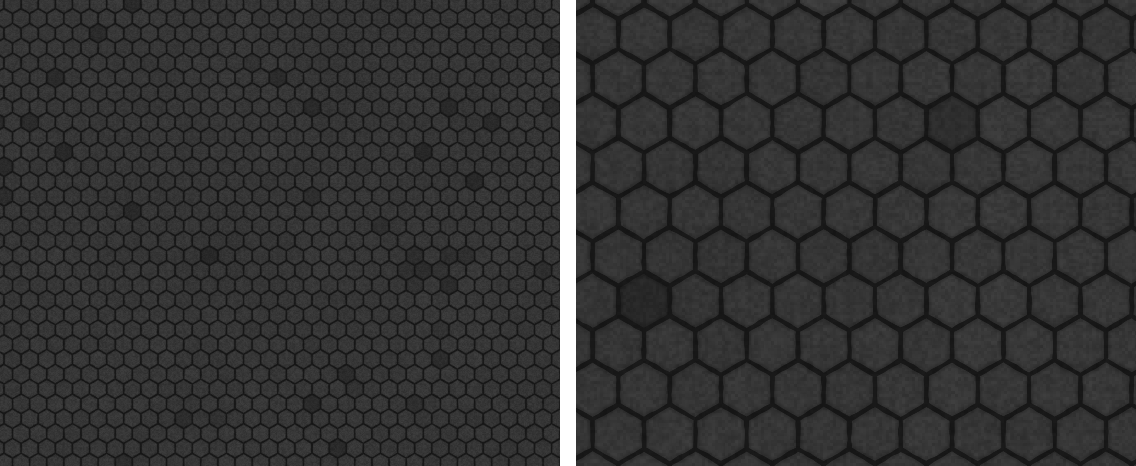
Left: the whole. Right: its middle third, enlarged.
Give the GLSL for this pattern, as a WebGL 1 fragment shader.

```glsl
precision highp float;
// Charcoal honeycomb of small pointy-top tiles parted by dark grooves.
// Each pixel finds its nearest hexagon centre; edge distance draws the groove,
// and hashes add tone shifts, a few stained tiles and a fine surface grain.

uniform vec2 u_resolution;

const float TILES_PER_HEIGHT = 27.23;           // tile widths in the canvas height
const vec2 LATTICE_ORIGIN = vec2(0.732, 1.036); // one tile centre, in tile widths
const vec2 LATTICE_STEP = vec2(1.0, 1.7320508); // one tile across, two rows up
const float GROOVE_HALF_WIDTH = 0.044;
const float BEVEL_WIDTH = 0.085;
const float GRAIN_PER_HEIGHT = 426.0;

const vec3 GROOVE_COLOR = vec3(0.092);
const vec3 BEVEL_COLOR = vec3(0.178);
const vec3 FACE_COLOR = vec3(0.212);

float hash(vec2 p) {
  return fract(sin(dot(p, vec2(127.1, 311.7))) * 43758.5453);
}

float valueNoise(vec2 p) {
  vec2 cell = floor(p);
  vec2 f = fract(p);
  f = f * f * (3.0 - 2.0 * f);
  float low = mix(hash(cell), hash(cell + vec2(1.0, 0.0)), f.x);
  float high = mix(hash(cell + vec2(0.0, 1.0)), hash(cell + vec2(1.0, 1.0)), f.x);
  return mix(low, high, f.y);
}

// xy: offset from the nearest tile centre, zw: whole-number tile id
vec4 hexTile(vec2 p) {
  vec2 evenId = floor(p / LATTICE_STEP + 0.5);
  vec2 oddId = floor(p / LATTICE_STEP);
  vec2 evenOffset = p - evenId * LATTICE_STEP;
  vec2 oddOffset = p - (oddId + 0.5) * LATTICE_STEP;
  return dot(evenOffset, evenOffset) < dot(oddOffset, oddOffset)
    ? vec4(evenOffset, evenId * 2.0)
    : vec4(oddOffset, oddId * 2.0 + 1.0);
}

// Distance inward from the border of a tile one unit wide
float hexEdgeDistance(vec2 offset) {
  vec2 q = abs(offset);
  return 0.5 - max(q.x, dot(q, vec2(0.5, 0.8660254)));
}

// Brightness factor: slight drift, rare dark stains in patches, rarer pale tiles
float tileTone(vec2 id) {
  float drift = 1.0 + 0.05 * (hash(id + 3.7) - 0.5);
  float patchiness = smoothstep(0.45, 0.85, valueNoise(id * 0.22 + 40.0));
  float stained = step(hash(id + 19.3), 0.008 + 0.06 * patchiness);
  float pale = step(0.996, hash(id + 71.9));
  float stainDepth = mix(0.1, 0.27, hash(id + 8.1));
  return drift * (1.0 - stainDepth * stained) + 0.09 * pale;
}

// Speckle centred on zero: single grains plus softer clumps
float surfaceGrain(vec2 p) {
  float speck = hash(floor(p * GRAIN_PER_HEIGHT)) - 0.5;
  float clump = valueNoise(p * GRAIN_PER_HEIGHT * 0.55 + 17.0) - 0.5;
  return 0.16 * speck + 0.16 * clump;
}

void main() {
  vec2 uv = gl_FragCoord.xy / u_resolution.y;
  vec4 tile = hexTile(uv * TILES_PER_HEIGHT - LATTICE_ORIGIN);
  float pixel = TILES_PER_HEIGHT / u_resolution.y;

  // Slightly worn border, so the grooves waver
  float wear = 0.022 * (valueNoise(uv * 190.0) - 0.5);
  float edge = hexEdgeDistance(tile.xy) + wear;

  // Tile face, darkening towards its rim
  float bevel = smoothstep(0.0, BEVEL_WIDTH, edge - GROOVE_HALF_WIDTH);
  vec3 face = mix(BEVEL_COLOR, FACE_COLOR, bevel) * tileTone(tile.zw);
  face *= 1.0 + 0.05 * (valueNoise(uv * 7.0 + 5.0) - 0.5);

  // Antialiased groove between tiles
  float faceMask = smoothstep(-0.5 * pixel, 0.5 * pixel, edge - GROOVE_HALF_WIDTH);
  vec3 color = mix(GROOVE_COLOR, face, faceMask);

  color *= 1.0 + surfaceGrain(uv);
  gl_FragColor = vec4(color, 1.0);
}
```
